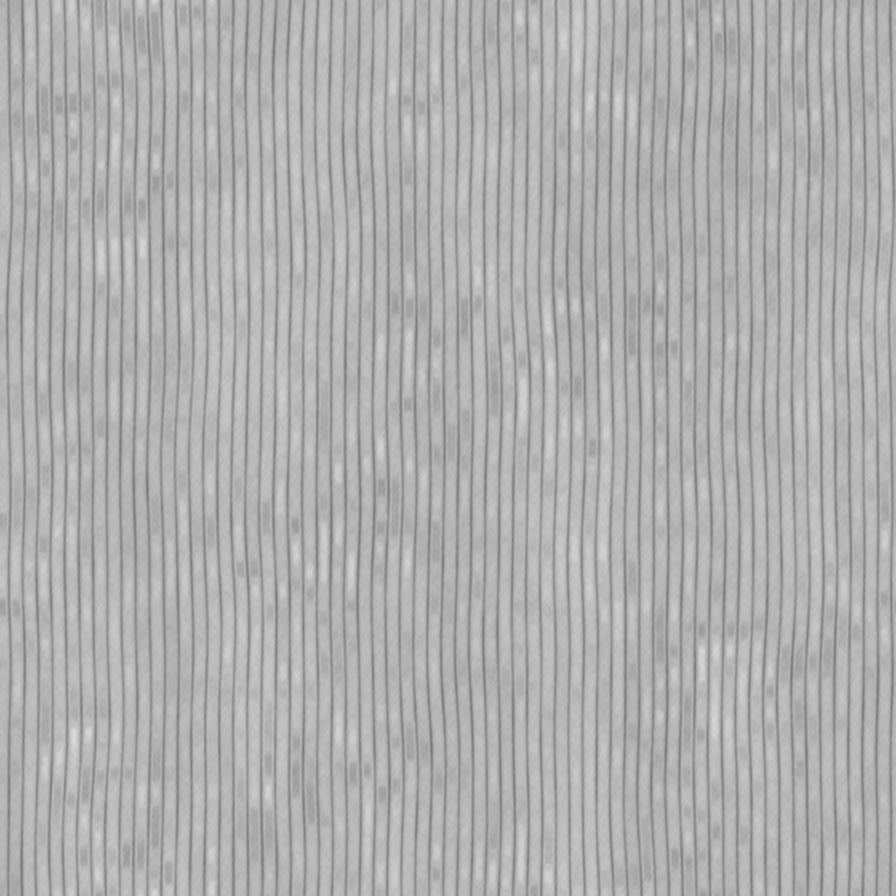
Give the GLSL for this texture, as a Shadertoy shader.

```glsl
// Grey ribbed surface: narrow soft vertical grooves that sway gently together.
// Ribs carry elongated light and dark spots from wrapped value noise, plus a
// fine slanted grain; all frequencies are whole numbers, so the tile is seamless.

const float RIBS = 64.0;            // repeats across
const float GROOVE_OFFSET = 0.67;   // first groove position, in ribs
const float GROOVE_WIDTH = 0.105;   // soft half width, in ribs
const float GROOVE_DEPTH = 0.15;
const float HALO_WIDTH = 0.2;       // wide shading around a groove, in ribs
const float HALO_DEPTH = 0.045;
const float SWAY = 0.075;           // sideways bend, in ribs
const float SPOT_ROWS = 44.0;       // spot cells down the tile
const float DARK_SPOT = 0.10;
const float LIGHT_SPOT = 0.085;
const float STREAK_STRENGTH = 0.016;
const float BROAD_STRENGTH = 0.02;
const float GRAIN_STRENGTH = 0.026;
const vec3 RIB_COLOR = vec3(0.732);
const float TAU = 6.2831853;

float hash(vec2 cell) {
    uvec2 q = uvec2(cell) * uvec2(1597334673u, 3812015801u);
    uint n = q.x ^ q.y;
    n = (n ^ (n >> 15)) * 2246822519u;
    n = (n ^ (n >> 13)) * 3266489917u;
    return float((n ^ (n >> 16)) & 65535u) / 65535.0;
}

// Value noise in -1..1 that wraps at the given whole-number period
float wrapNoise(vec2 p, vec2 period) {
    vec2 i = floor(p), f = p - i;
    f = f * f * (3.0 - 2.0 * f);
    vec2 a = mod(i, period), b = mod(i + 1.0, period);
    float low = mix(hash(a), hash(vec2(b.x, a.y)), f.x);
    float high = mix(hash(vec2(a.x, b.y)), hash(b), f.x);
    return 2.0 * mix(low, high, f.y) - 1.0;
}

// Sideways bend shared by neighbouring grooves
float sway(vec2 p) {
    return sin(TAU * (2.0 * p.y + p.x) + 0.6)
         + 0.8 * sin(TAU * (3.0 * p.y - 2.0 * p.x) + 2.1)
         + 0.6 * sin(TAU * (4.0 * p.y + 3.0 * p.x) + 4.4)
         + 0.4 * sin(TAU * (6.0 * p.y - 5.0 * p.x) + 1.3);
}

// Fine slanted fibres, two crossing layers
float grain(vec2 p) {
    float rising = wrapNoise(vec2(190.0 * (2.0 * p.x - p.y), 130.0 * p.y), vec2(190.0, 130.0));
    float falling = wrapNoise(vec2(150.0 * (2.0 * p.x + p.y), 190.0 * p.y), vec2(150.0, 190.0));
    return 0.6 * rising + 0.5 * falling;
}

// Spot field along one rib, partly shared with its neighbour
float spotField(float rib, float y) {
    float shared = wrapNoise(vec2(rib * 0.5, y * SPOT_ROWS), vec2(RIBS * 0.5, SPOT_ROWS));
    float shift = 8.0 * hash(vec2(rib, 71.0));
    float own = wrapNoise(vec2(rib, y * SPOT_ROWS + shift), vec2(RIBS, SPOT_ROWS));
    return 0.65 * shared + 0.6 * own;
}

void mainImage(out vec4 fragColor, in vec2 fragCoord) {
    vec2 p = fragCoord / iResolution.xy;

    // Rib coordinates: grooves lie on whole numbers
    float u = p.x * RIBS - GROOVE_OFFSET + SWAY * sway(p);
    float rib = mod(floor(u), RIBS);
    float across = abs(fract(u) - 0.5);
    float toGroove = 0.5 - across;

    // Groove with a soft halo, uneven in depth along its length
    float line = mod(floor(u + 0.5), RIBS);
    float wear = wrapNoise(vec2(line, p.y * 24.0), vec2(RIBS, 24.0));
    float groove = GROOVE_DEPTH * exp(-pow(toGroove / GROOVE_WIDTH, 2.0))
                 + HALO_DEPTH * exp(-pow(toGroove / HALO_WIDTH, 2.0));
    groove *= 1.0 + 0.2 * wear;

    // Spots: broad dark cores and narrower light ones, fading in patches
    float spot = spotField(rib, p.y);
    float patches = wrapNoise(p * vec2(9.0, 8.0), vec2(9.0, 8.0));
    float presence = mix(0.4, 1.0, smoothstep(-0.5, 0.6, patches));
    float dark = smoothstep(0.1, 0.75, -spot) * (1.0 - smoothstep(0.17, 0.33, across));
    float light = smoothstep(0.15, 0.9, spot) * (1.0 - smoothstep(0.08, 0.36, across));
    float tone = presence * (LIGHT_SPOT * light - DARK_SPOT * dark);

    // Long streaks per rib and slow changes over the whole surface
    float streak = STREAK_STRENGTH * wrapNoise(vec2(rib, p.y * 7.0), vec2(RIBS, 7.0));
    float broad = BROAD_STRENGTH * wrapNoise(p * vec2(11.0, 5.0), vec2(11.0, 5.0));

    vec3 color = RIB_COLOR + tone + streak + broad - groove + GRAIN_STRENGTH * grain(p);
    fragColor = vec4(clamp(color, 0.0, 1.0), 1.0);
}
```
